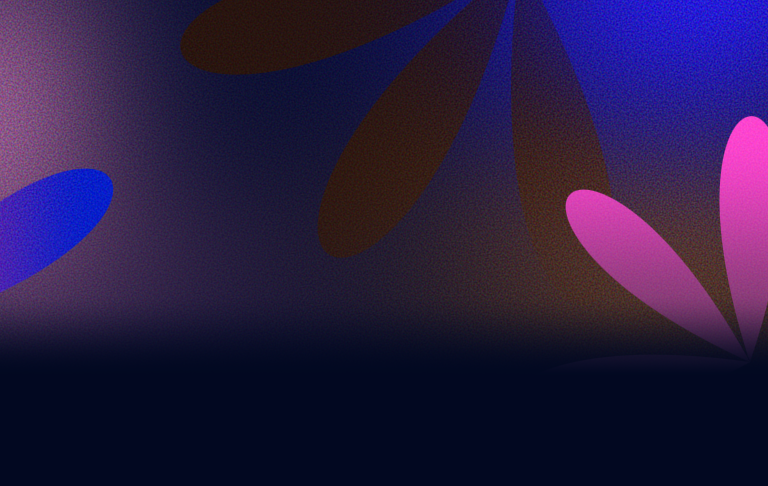
Give the GLSL for this background, as a WebGL 2 fragment shader.

```glsl
#version 300 es
precision highp float;
// Grainy dusk gradient with large flower petals fading into a navy floor.
uniform vec2 u_resolution;
out vec4 outColor;

vec2 hashGradient(vec2 cell) {
  vec3 h = fract(cell.xyx * vec3(0.1031, 0.1030, 0.0973));
  h += dot(h, h.yzx + 33.33);
  float angle = 6.2832 * fract((h.x + h.y) * h.z);
  return vec2(cos(angle), sin(angle));
}

float gradientNoise(vec2 p) {
  vec2 i = floor(p), f = fract(p);
  vec2 u = f * f * (3.0 - 2.0 * f);
  float a = dot(hashGradient(i), f);
  float b = dot(hashGradient(i + vec2(1, 0)), f - vec2(1, 0));
  float c = dot(hashGradient(i + vec2(0, 1)), f - vec2(0, 1));
  float d = dot(hashGradient(i + 1.0), f - 1.0);
  return mix(mix(a, b, u.x), mix(c, d, u.x), u.y);
}

float glow(vec2 p, vec2 center, vec2 size) {
  vec2 d = (p - center) / size;
  return exp(-dot(d, d));
}

// Coverage of a petal: pointed at the root, rounded at the tip.
float petal(vec2 p, vec2 root, float degrees, float size) {
  float a = radians(degrees);
  vec2 axis = vec2(cos(a), sin(a));
  vec2 q = (p - root) / size;
  float along = dot(q, axis), across = dot(q, vec2(-axis.y, axis.x));
  float t = max(along, 0.0);
  float f = across * across - 0.111 * t * t * (1.0 - t);
  return step(0.0, along) * clamp(0.5 - f / max(fwidth(f), 1e-6), 0.0, 1.0);
}

void main() {
  vec2 p = gl_FragCoord.xy / u_resolution.y;
  p.x += 0.5 * (512.0 / 324.0 - u_resolution.x / u_resolution.y);
  vec3 navy = vec3(0.006, 0.033, 0.13);

  // Broad colour glows
  float mauve = glow(p, vec2(-0.05, 0.75), vec2(0.3, 0.42));
  float haze = glow(p, vec2(0.22, 0.43), vec2(0.45, 0.25));
  float amber = glow(p, vec2(1.4, 0.48), vec2(0.56, 0.33));
  float blue = glow(p, vec2(1.45, 1.05), vec2(0.5, 0.36));
  vec3 color = mix(vec3(0.03, 0.052, 0.18), vec3(0.26, 0.17, 0.32), 0.55 * haze);
  color = mix(color, vec3(0.39, 0.24, 0.13), 0.85 * amber);
  color = mix(color, vec3(0.6, 0.37, 0.57), 0.93 * mauve);
  color = mix(color, vec3(0.15, 0.11, 0.86), blue);

  // Hanging brown flower, dissolving into the blue and amber light
  vec3 brown = mix(vec3(0.165, 0.08, 0.045), vec3(0.36, 0.2, 0.08), 0.9 * amber);
  for (int i = 0; i < 3; i++) {
    float n = float(i);
    float cover = petal(p, vec2(1.07, 1.082), 195.0 + 41.0 * n + n * n, 0.722);
    float dissolve = 1.0 - amber * (1.0 - smoothstep(0.4, 0.7, p.y));
    color = mix(color, brown, cover * (0.93 - 0.9 * blue) * dissolve);
  }

  // Blue petal at the left
  float leftPetal = petal(p, vec2(-0.315, 0.288), 32.4, 0.642);
  vec3 cobalt = mix(vec3(0.32, 0.14, 0.68), vec3(0.03, 0.12, 0.79), smoothstep(-0.05, 0.2, p.x));
  color = mix(color, cobalt, leftPetal);

  // Pink flower at the right
  vec2 pinkRoot = vec2(1.543, 0.255);
  vec3 pink = mix(vec3(0.47, 0.23, 0.42), vec3(0.99, 0.27, 0.81), smoothstep(0.28, 0.74, p.y));
  float pinkCover = 0.0;
  for (int i = 0; i < 2; i++) {
    pinkCover = max(pinkCover, petal(p, pinkRoot, 89.6 + 47.5 * float(i), 0.506));
  }
  color = mix(color, pink, pinkCover);

  // Fine coloured grain on a tilted grid, strongest in the glows
  vec2 g = mat2(0.8, 0.6, -0.6, 0.8) * p * 265.0;
  vec3 grain = vec3(gradientNoise(g), gradientNoise(g + 371.3), gradientNoise(g + 819.7));
  float strength = 0.05 + 0.17 * mauve + 0.09 * amber + 0.14 * blue;
  color += grain * strength * mix(1.0, 0.45, pinkCover);

  // Fade to the floor, with one faint petal rim showing through
  color = mix(navy, color, smoothstep(0.225, 0.4, p.y));
  float rim = petal(p, pinkRoot, 190.3, 0.506) * smoothstep(0.225, 0.27, p.y);
  color = mix(color, vec3(0.13, 0.09, 0.23), 0.4 * rim * (1.0 - pinkCover));
  outColor = vec4(clamp(color, 0.0, 1.0), 1.0);
}
```
